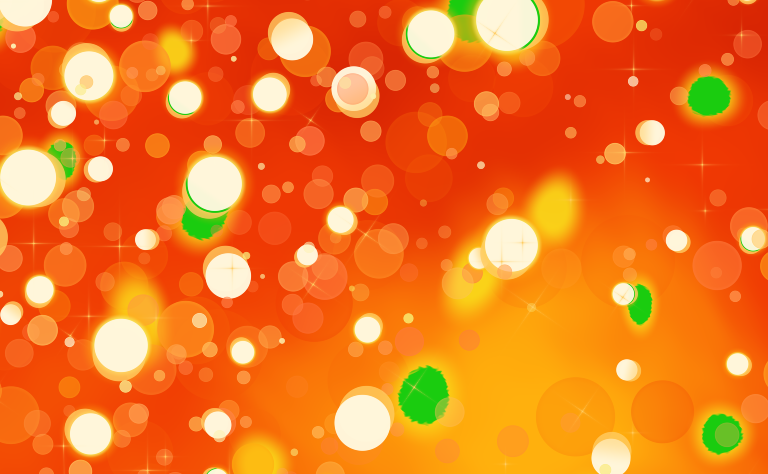
Reproduce this background procedurally as a WebGL 2 fragment shader.

```glsl
#version 300 es
precision highp float;
uniform vec2 u_resolution;
out vec4 fragColor;

const vec3 DEEP_RED = vec3(0.84, 0.14, 0.01);
const vec3 RED = vec3(0.94, 0.22, 0.01);
const vec3 ORANGE = vec3(0.98, 0.47, 0.03);
const vec3 AMBER = vec3(1.0, 0.69, 0.05);
const vec3 CORAL = vec3(1.0, 0.46, 0.27);
const vec3 YELLOW = vec3(0.98, 0.86, 0.10);
const vec3 LEMON = vec3(0.97, 0.90, 0.36);
const vec3 GOLD = vec3(1.0, 0.80, 0.38);
const vec3 CREAM = vec3(1.0, 0.97, 0.87);
const vec3 GREEN = vec3(0.10, 0.80, 0.06);
const vec2 GLOW_CENTRE = vec2(1.12, 0.08);
const vec2 GLOW_SIZE = vec2(0.52, 0.42);
const float STAIN_CELL = 0.36;
const float LIGHT_CELL = 0.17;
const float STAR_CELL = 0.16;
const float TAU = 6.28319;

vec3 hash3(vec2 cell, int seed) {
    uvec3 v = uvec3(ivec3(ivec2(cell), seed) + 1000);
    v = v * 1664525u + 1013904223u;
    for (int i = 0; i < 2; i++) {
        v.x += v.y * v.z;
        v.y += v.z * v.x;
        v.z += v.x * v.y;
        v ^= v >> 16u;
    }
    return vec3(v) / 4294967295.0;
}

mat2 rotation(float a) {
    return mat2(cos(a), sin(a), -sin(a), cos(a));
}

float discMask(float dist, float radius, float soft) {
    return 1.0 - smoothstep(radius - soft, radius + soft, dist);
}

// Lights gather on the left and thin out over the lower right glow
float crowding(vec2 c) {
    float lowerRight = smoothstep(0.8, 1.1, c.x) * (1.0 - smoothstep(0.25, 0.5, c.y));
    return mix(1.3, 0.7, smoothstep(0.4, 1.2, c.x)) * (1.0 - 0.6 * lowerRight);
}

vec3 backdrop(vec2 p) {
    vec2 w = p + 0.05 * sin(p.yx * 7.0 + vec2(0.5, 2.0));
    w += 0.02 * sin(w.yx * 19.0 + p * 8.0);
    w += 0.008 * sin(w.yx * 53.0 + w * 21.0);
    float heat = 1.0 - length((w - GLOW_CENTRE) / GLOW_SIZE) * 0.75;
    float drift = 0.5 + 0.25 * sin(w.x * 6.0 + w.y * 4.0) + 0.25 * sin(w.y * 17.0 - w.x * 9.0);
    vec3 col = mix(RED, DEEP_RED, smoothstep(0.25, 1.0, w.y) * drift);
    col = mix(col, ORANGE, 0.35 * drift * (1.0 - smoothstep(0.2, 0.8, w.y)));
    col = mix(col, ORANGE, smoothstep(-0.05, 0.4, heat));
    return mix(col, AMBER, smoothstep(0.3, 0.95, heat + 0.25 * (drift - 0.4)));
}

// Flat see-through discs, tinted from one colour to another, with a faint rim
vec3 paleDiscs(vec3 col, vec2 p, float size, vec2 radii, float density, float opacity, vec3 tintA, vec3 tintB, int seed) {
    float soft = max(0.0012, 0.6 / u_resolution.y);
    for (int k = 0; k < 9; k++) {
        vec2 cell = floor(p / size) + vec2(k % 3, k / 3) - 1.0;
        vec3 a = hash3(cell, seed), b = hash3(cell, seed + 50);
        vec2 c = (cell + a.xy) * size;
        float radius = mix(radii.x, radii.y, a.z * a.z);
        float d = length(p - c);
        float alpha = opacity * mix(0.35, 1.0, b.y) * (1.0 + 0.25 * smoothstep(0.85, 1.0, d / radius));
        float shown = step(b.x, density * crowding(c));
        col = mix(col, mix(tintA, tintB, b.z), shown * min(alpha, 1.0) * discMask(d, radius, soft));
    }
    return col;
}

// Rounded green spots with yellow fringes; some stay as plain yellow haze
vec3 stains(vec3 col, vec2 p) {
    for (int k = 0; k < 9; k++) {
        vec2 cell = floor(p / STAIN_CELL) + vec2(k % 3, k / 3) - 1.0;
        vec3 a = hash3(cell, 7), b = hash3(cell, 57);
        vec2 q = rotation(b.x * 1.2 - 0.6) * (p - (cell + a.xy) * STAIN_CELL);
        q.y /= mix(1.0, 1.5, b.y);
        float angle = atan(q.y, q.x);
        float wobble = 1.0 + 0.05 * sin(angle * 2.0 + a.x * TAU) + 0.03 * sin(angle * 3.0 + a.y * TAU);
        float d = length(q) / (mix(0.026, 0.060, a.z) * wobble);
        float fray = 0.05 * sin(p.x * 310.0 + 3.0 * sin(p.y * 190.0)) * sin(p.y * 270.0);
        col = mix(col, YELLOW, 0.9 * (1.0 - smoothstep(0.6, 1.8, d)));
        col = mix(col, GREEN, step(b.z, 0.6) * discMask(d + fray, 0.95, 0.06));
    }
    return col;
}

// Bright lights: amber haze, offset gold twin, cream core, occasional green rim
vec3 lights(vec3 col, vec2 p) {
    float soft = max(0.0012, 0.6 / u_resolution.y);
    for (int k = 0; k < 9; k++) {
        vec2 cell = floor(p / LIGHT_CELL) + vec2(k % 3, k / 3) - 1.0;
        vec3 a = hash3(cell, 11), b = hash3(cell, 61);
        vec2 c = (cell + a.xy) * LIGHT_CELL;
        if (b.x > 0.66 * crowding(c)) continue;
        float radius = mix(0.022, 0.066, a.z * a.z);
        vec2 q = p - c, lean = rotation(b.y * TAU) * vec2(1.0, 0.0);
        float d = length(q);
        float side = dot(q, lean) / radius;
        float haze = step(0.4, b.z);
        col = mix(col, AMBER, haze * 0.7 * (1.0 - smoothstep(radius * 0.8, radius * 1.6, d)));
        col = mix(col, LEMON, haze * 0.85 * (1.0 - smoothstep(radius * 0.98, radius * 1.2, d)));
        col = mix(col, GOLD, 0.8 * discMask(length(q - lean * radius * 0.35), radius, soft));
        float rim = step(0.75, b.z) * smoothstep(0.3, 0.6, side);
        col = mix(col, GREEN, rim * discMask(d, radius * 1.07, soft));
        vec3 core = mix(CREAM, GOLD, 0.5 * step(b.z, 0.2) * smoothstep(-0.4, 1.0, side));
        col = mix(col, core, 0.97 * discMask(d, radius, soft));
    }
    return col;
}

vec3 stars(vec3 col, vec2 p) {
    float thin = max(0.0014, 0.5 / u_resolution.y);
    for (int k = 0; k < 9; k++) {
        vec2 cell = floor(p / STAR_CELL) + vec2(k % 3, k / 3) - 1.0;
        vec3 a = hash3(cell, 17), b = hash3(cell, 67);
        vec2 q = abs(rotation(step(0.7, b.y) * 0.6) * (p - (cell + a.xy) * STAR_CELL));
        float reach = mix(0.008, 0.026, a.z);
        float rays = exp(-q.x / thin - q.y / reach) + exp(-q.y / thin - q.x / reach);
        col = mix(col, GOLD, step(b.x, 0.6) * min(0.8 * rays, 1.0));
    }
    return col;
}

void main() {
    vec2 p = gl_FragCoord.xy / u_resolution.y;
    vec3 col = backdrop(p);
    col = paleDiscs(col, p, 0.22, vec2(0.05, 0.10), 0.7, 0.35, ORANGE, RED, 1);
    col = stains(col, p);
    col = paleDiscs(col, p, 0.12, vec2(0.022, 0.062), 0.65, 0.65, CORAL, AMBER, 2);
    col = paleDiscs(col, p, 0.085, vec2(0.012, 0.034), 0.5, 0.75, CORAL, GOLD, 3);
    col = lights(col, p);
    col = paleDiscs(col, p, 0.13, vec2(0.012, 0.034), 0.3, 0.7, CORAL, GOLD, 6);
    col = paleDiscs(col, p, 0.15, vec2(0.005, 0.016), 0.4, 0.95, CREAM, LEMON, 5);
    fragColor = vec4(stars(col, p), 1.0);
}
```
